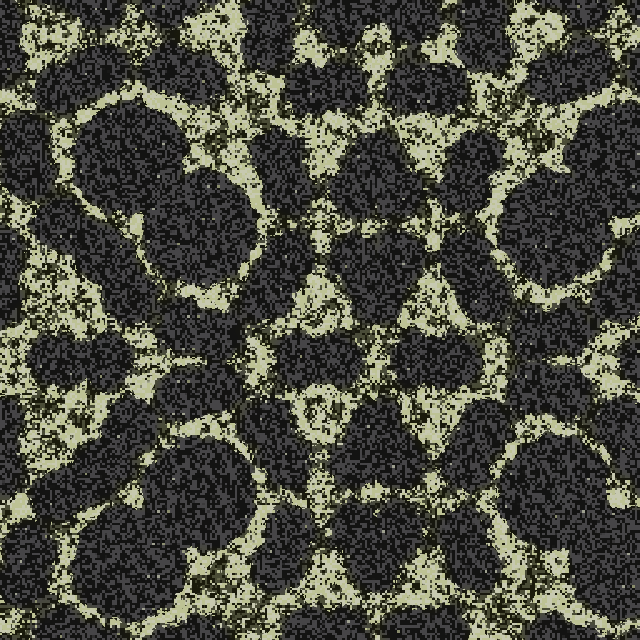
This pattern is drawn by a Shadertoy shader. Its source:

```glsl
// Sand grains gathered along the still lines of a vibrating plate, folded with fourfold mirror symmetry.
#define HALF_CELL 0.594
#define CENTRE vec2(0.5885, 1.030)
#define GRAINS 256.0
#define CLUMPS 40.0
#define LOBE_RADIUS 0.069
#define LOBE_PINCH 0.012
#define BIG_LOBE vec3(0.651, 0.467, 0.149)
#define GAP_BLEND 0.045
#define EDGE_WOBBLE 0.024
#define SAND_LEVEL 0.44
#define STRAY 0.992

// Bare patches as segments in the folded triangle, x >= y
const int PATCHES = 10;
const vec4 patches[PATCHES] = vec4[PATCHES](
    vec4(0.468, 0.00, 0.555, 0.055),
    vec4(0.735, 0.055, 0.83, 0.00),
    vec4(1.00, 0.105, 1.00, 0.20),
    vec4(0.465, 0.26, 0.545, 0.23),
    vec4(0.73, 0.235, 0.83, 0.285),
    vec4(0.915, 0.50, 0.93, 0.42),
    vec4(0.833, 0.643, 0.745, 0.70),
    vec4(1.00, 0.84, 1.00, 0.715),
    vec4(0.28, 0.09, 0.285, 0.17),
    vec4(0.095, 0.095, 0.055, 0.05));

float hash(vec2 p) {
    return fract(sin(dot(p, vec2(12.9898, 78.233))) * 43758.5453);
}

float valueNoise(vec2 p) {
    vec2 i = floor(p), f = fract(p);
    f = f * f * (3.0 - 2.0 * f);
    return mix(mix(hash(i), hash(i + vec2(1, 0)), f.x),
               mix(hash(i + vec2(0, 1)), hash(i + vec2(1, 1)), f.x), f.y);
}

float softMin(float a, float b) {
    float h = max(GAP_BLEND - abs(a - b), 0.0) / GAP_BLEND;
    return min(a, b) - 0.25 * h * h * GAP_BLEND;
}

// Mirror into one eighth of the repeat
vec2 foldCell(vec2 p) {
    vec2 q = abs(mod(p - CENTRE + HALF_CELL, 2.0 * HALF_CELL) - HALF_CELL) / HALF_CELL;
    return vec2(max(q.x, q.y), min(q.x, q.y));
}

// Capsule with a slight waist
float lobedPatch(vec2 p, vec2 a, vec2 b) {
    vec2 ab = b - a;
    float t = clamp(dot(p - a, ab) / dot(ab, ab), 0.0, 1.0);
    return length(p - a - ab * t) - LOBE_RADIUS + LOBE_PINCH * 4.0 * t * (1.0 - t);
}

// Narrow gaps between small patches count as nearly bare
float smallDistance(vec2 q) {
    float d = 1.0;
    for (int i = 0; i < PATCHES; i++)
        d = softMin(d, lobedPatch(q, patches[i].xy, patches[i].zw));
    return d;
}

void mainImage(out vec4 fragColor, in vec2 fragCoord) {
    vec2 p = fragCoord / iResolution.y;
    vec2 cell = floor(p * GRAINS);
    vec2 q = foldCell(p);
    float grain = hash(cell);
    float tone = hash(cell + vec2(731.0, 157.0));
    float stray = hash(cell + vec2(219.0, 643.0));

    // Sand is densest at the rim of the big lobes and thins out in wide gaps
    float wobble = EDGE_WOBBLE * (valueNoise(p * 60.0) - 0.5);
    float big = length(q - BIG_LOBE.xy) - BIG_LOBE.z + wobble;
    float small = smallDistance(q) + wobble;
    float zone = min(smoothstep(-0.012, 0.014, big), smoothstep(-0.016, 0.026, small));
    float rim = smoothstep(-0.005, 0.012, big) * (1.0 - smoothstep(0.025, 0.06, big));
    float threshold = mix(0.98, SAND_LEVEL, zone) - 0.05 * rim * zone
                    + 0.08 * smoothstep(0.025, 0.06, min(big, small));

    // Grains cling together in clumps with small bare pockets between
    float clump = smoothstep(0.15, 0.8, valueNoise(q * CLUMPS + 11.0));
    float amount = 0.28 * clump + 0.27 * valueNoise((cell + 0.5) * 0.47 + 57.0) + 0.45 * grain;
    float sand = smoothstep(threshold - 0.015, threshold + 0.015, amount);
    sand = max(sand, 0.7 * step(STRAY, stray));

    // Speckled plate, tinted olive under the sand
    float speck = smoothstep(0.50, 0.58, tone);
    vec3 plate = mix(vec3(0.075, 0.075, 0.07), vec3(0.275, 0.27, 0.28), speck);
    vec3 shade = mix(vec3(0.10, 0.10, 0.045), vec3(0.29, 0.30, 0.21), speck);
    vec3 cream = mix(vec3(0.74, 0.76, 0.58), vec3(0.78, 0.79, 0.69), speck);
    fragColor = vec4(mix(mix(plate, shade, zone), cream, sand), 1.0);
}
```
